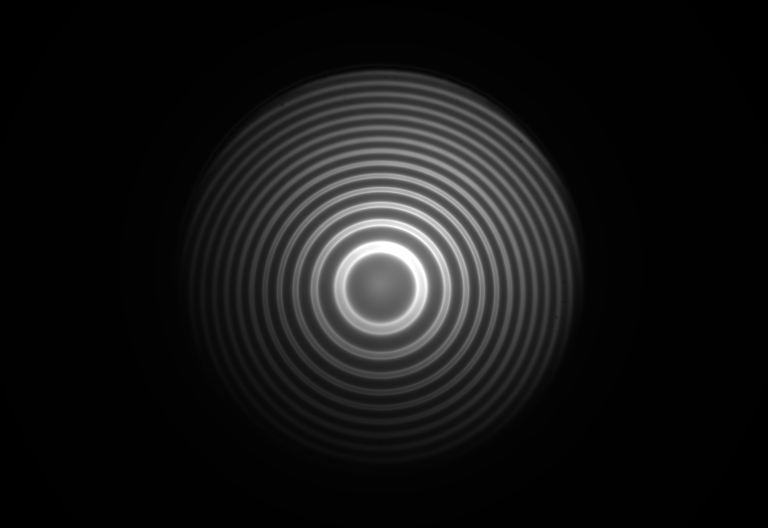
Reproduce this background procedurally as a WebGL 2 fragment shader.

```glsl
#version 300 es
precision highp float;
// Interference rings seen through a round aperture on black.
// Fringe order grows with radius squared, each order is a close pair of
// lines, and an exponential, tilted light falloff shades the whole disc.

uniform vec2 u_resolution;
out vec4 outColor;

// Lengths are in canvas heights, measured from the canvas centre.
const vec2  RING_CENTRE     = vec2(-0.006, -0.0415);
const float RING_SKEW       = 0.05;     // lowers the larger rings slightly
const float FIRST_ORDER     = 0.00612;  // squared radius of the first ring
const float ORDER_SPACING   = 0.00954;  // squared radius between inner rings
const float LENS_STRETCH    = 0.0225;   // widens the spacing further out
const float PAIR_OFFSET     = 0.135;    // half split of a pair, in orders
const float LINE_WIDTH      = 0.065;    // line half width, in orders
const float OUTER_BLUR      = 0.15;     // extra half width of outer rings

const float GAP_LEVEL       = 0.35;
const float HALO_LEVEL      = 0.32;
const float LINE_LEVEL      = 0.32;
const float HALO_WIDTH      = 0.21;

const float LIGHT_GAIN      = 0.55;     // exponent at the ring centre
const float LIGHT_FALLOFF   = 7.25;
const vec2  LIGHT_TILT      = vec2(1.5, 2.9);
const float CORE_RADIUS     = 0.076;    // light is level inside this radius
const float CORE_SPOT       = 0.07;

const vec2  APERTURE_CENTRE = vec2(-0.006, -0.008);
const float APERTURE_RADIUS = 0.374;
const float RIM_ROUGHNESS   = 0.0015;
const vec3  LIGHT_COLOUR    = vec3(1.0);
const vec3  BACKDROP        = vec3(0.006);

vec2 hashGradient(vec2 cell) {
    vec3 h = fract(cell.xyx * vec3(0.1031, 0.1030, 0.0973));
    h += dot(h, h.yzx + 33.33);
    float angle = 6.2832 * fract((h.x + h.y) * h.z);
    return vec2(cos(angle), sin(angle));
}

float gradientNoise(vec2 p) {
    vec2 cell = floor(p), f = fract(p);
    vec2 u = f * f * f * (f * (f * 6.0 - 15.0) + 10.0);
    vec2 right = vec2(1.0, 0.0), up = vec2(0.0, 1.0);
    float a = dot(hashGradient(cell), f);
    float b = dot(hashGradient(cell + right), f - right);
    float c = dot(hashGradient(cell + up), f - up);
    float d = dot(hashGradient(cell + 1.0), f - 1.0);
    return mix(mix(a, b, u.x), mix(c, d, u.x), u.y);
}

float spectralLine(float offset, float width) {
    float wrapped = abs(fract(offset + 0.5) - 0.5);
    return width * width / (width * width + wrapped * wrapped);
}

float fringes(float radius, float pixel) {
    float ideal = (radius * radius - FIRST_ORDER) / ORDER_SPACING;
    float stretch = 1.0 + LENS_STRETCH * ideal;
    float order = ideal / stretch;
    float orderPerPixel = 2.0 * radius * pixel / (ORDER_SPACING * stretch * stretch);
    float outer = smoothstep(0.19, 0.33, radius);
    float width = length(vec2(LINE_WIDTH + OUTER_BLUR * outer, 0.4 * orderPerPixel));
    float pair = spectralLine(order - PAIR_OFFSET, width)
               + spectralLine(order + PAIR_OFFSET, width);
    float wrapped = abs(fract(order + 0.5) - 0.5) / HALO_WIDTH;
    return GAP_LEVEL + HALO_LEVEL * exp(-wrapped * wrapped)
         + LINE_LEVEL * pair * mix(1.0, 0.65, outer);
}

float illumination(vec2 d, float radius) {
    return exp(LIGHT_GAIN - LIGHT_FALLOFF * max(radius, CORE_RADIUS) + dot(LIGHT_TILT, d));
}

void main() {
    float pixel = 1.0 / u_resolution.y;
    vec2 p = (gl_FragCoord.xy - 0.5 * u_resolution) * pixel;
    vec2 d = p - RING_CENTRE;
    float radius = length(d);

    // Rings and the faint spot at their centre
    float light = fringes(radius + RING_SKEW * d.y, pixel) * illumination(d, radius);
    light += CORE_SPOT * exp(-radius * radius / 0.0012);
    light *= 1.0 + 0.05 * gradientNoise(p * 28.0);

    // Aperture: crisp at the top, soft below, worn at the upper rim
    vec2 a = p - APERTURE_CENTRE;
    float top = smoothstep(-0.1, 0.35, a.y);
    float rim = length(a) - APERTURE_RADIUS + RIM_ROUGHNESS * top * gradientNoise(p * 45.0);
    float softness = mix(0.022, 0.007, top) + pixel;
    float mask = 1.0 - smoothstep(-softness, softness, rim);

    // Scattered dust, sparse and near the rim
    float dust = smoothstep(0.38, 0.6, gradientNoise(p * 75.0 + 7.0));
    light *= 1.0 - 0.3 * dust * smoothstep(-0.06, -0.01, rim);

    // Thin reflection just outside the top edge, and stray light
    float offset = (rim - 0.011) / 0.003;
    float reflection = 0.03 * top * exp(-offset * offset);
    float stray = 0.012 * exp(-max(rim, 0.0) * 14.0);

    vec3 colour = BACKDROP * exp(-dot(p, p) * 2.0);
    colour += LIGHT_COLOUR * (light * mask + reflection + stray * (1.0 - mask));
    outColor = vec4(clamp(colour, 0.0, 1.0), 1.0);
}
```
